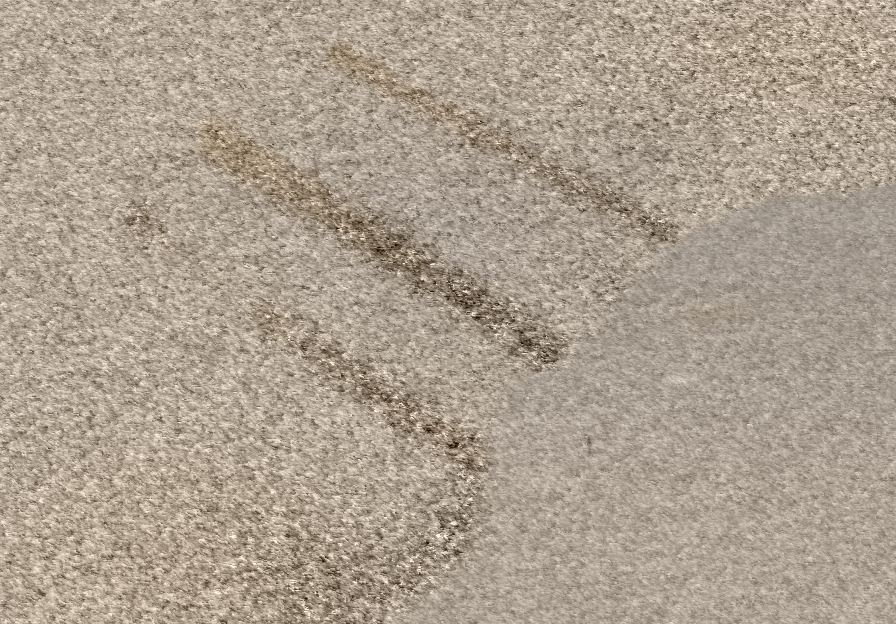
This texture is drawn by a WebGL 1 fragment shader. Its source:

```glsl
precision highp float;
// Weathered concrete with diagonal gritty streaks running into a smoother worn patch.
uniform vec2 u_resolution;

#define ASPECT 0.695
#define GRAIN_SCALE 155.0
#define FINE_SCALE 285.0
#define GRAIN_CONTRAST 0.20
#define FINE_CONTRAST 0.17
#define RELIEF 0.14
#define STREAK_DARKNESS 0.16
#define BASE_COLOR vec3(0.712, 0.662, 0.602)
#define OCHRE_TINT vec3(-0.008, -0.030, -0.065)
#define GREY_TINT vec3(-0.046, -0.038, -0.027)
#define TAN_TINT vec3(0.008, 0.000, -0.014)

vec3 hash3(vec2 c) {
  vec3 q = vec3(dot(c, vec2(127.1, 311.7)), dot(c, vec2(269.5, 183.3)), dot(c, vec2(419.2, 371.9)));
  return fract(sin(q) * 43758.5);
}

// Soft cellular noise: x = pebble tone, y = slope toward the light, z = closeness to a pebble.
vec3 pebbles(vec2 p) {
  vec2 cell = floor(p), f = fract(p);
  float total = 0.0, tone = 0.0, slope = 0.0, nearest = 8.0;
  for (int j = -1; j <= 1; j++) {
    for (int i = -1; i <= 1; i++) {
      vec2 o = vec2(float(i), float(j));
      vec3 h = hash3(cell + o);
      vec2 d = f - o - h.xy;
      float d2 = dot(d, d);
      float w = exp(-9.0 * d2);
      total += w;
      tone += w * (h.z - 0.5);
      slope += w * dot(d, vec2(0.45, 0.89));
      nearest = min(nearest, d2);
    }
  }
  return vec3(tone / total, slope / total, 1.0 - smoothstep(0.02, 0.55, nearest));
}

// Layered sines, roughly -1 to 1.
float waves(vec2 p) {
  float sum = 0.0, amp = 0.5;
  for (int i = 0; i < 4; i++) {
    sum += amp * sin(p.x + 1.7 * sin(p.y * 0.8)) * sin(p.y + 1.3 * sin(p.x * 0.7));
    p = mat2(1.5, 1.1, -1.1, 1.5) * p + 2.3;
    amp *= 0.6;
  }
  return sum;
}

float blob(vec2 p, vec2 center, vec2 radius) {
  vec2 q = (p - center) / radius;
  return exp(-dot(q, q));
}

// x = soft mask of a line from a to b, y = position along it.
vec2 streak(vec2 p, vec2 a, vec2 b, float width) {
  vec2 ab = b - a;
  float h = clamp(dot(p - a, ab) / dot(ab, ab), 0.0, 1.0);
  return vec2(1.0 - smoothstep(0.0, width, length(p - a - ab * h)), h);
}

float ramp(float a, float b, float y) {
  return clamp((y - a) / (b - a), 0.0, 1.0);
}

// Left edge of the worn patch at each height.
float patchEdge(float y) {
  return 0.43 + 0.09 * ramp(0.0, 0.077, y) + 0.033 * ramp(0.077, 0.26, y)
    + 0.072 * ramp(0.26, 0.29, y) + 0.117 * ramp(0.29, 0.422, y)
    + 0.104 * ramp(0.422, 0.474, y) + 0.40 * ramp(0.474, 0.505, y);
}

void main() {
  vec2 p = gl_FragCoord.xy / u_resolution * vec2(1.0, ASPECT);
  float broad = waves(p * 17.0);
  float ragged = waves(p * 75.0 + 4.0);
  vec2 warped = p + 0.008 * vec2(ragged, waves(p * 70.0 + 19.0));

  // Regions
  float worn = smoothstep(-0.016, 0.022, warped.x - patchEdge(warped.y));
  float coarse = blob(p, vec2(0.88, 0.63), vec2(0.27, 0.13)) * (1.0 - worn);
  float lowerLeft = blob(p, vec2(0.18, 0.06), vec2(0.30, 0.20)) * (1.0 - worn);
  float smoothGrey = blob(p, vec2(0.50, 0.44), vec2(0.22, 0.15)) * (1.0 - worn);
  smoothGrey += 0.7 * blob(p, vec2(0.73, 0.53), vec2(0.10, 0.05)) * (1.0 - worn);

  // Streaks: ochre at the upper ends, dark grit at the lower ends
  vec2 s1 = streak(warped, vec2(0.375, 0.636), vec2(0.738, 0.437), 0.026);
  vec2 s2 = streak(warped, vec2(0.243, 0.540), vec2(0.612, 0.303), 0.040);
  vec2 s3 = streak(warped, vec2(0.300, 0.340), vec2(0.525, 0.190), 0.036);
  vec2 s4 = streak(warped, vec2(0.152, 0.450), vec2(0.300, 0.340), 0.027);
  vec2 bend = streak(warped, vec2(0.525, 0.190), vec2(0.520, 0.105), 0.036);
  vec2 tail = streak(warped, vec2(0.520, 0.105), vec2(0.395, 0.010), 0.065);
  float ochre = s1.x * (1.0 - 0.7 * s1.y) + s2.x * (1.2 - s2.y) + 0.4 * s3.x + 0.4 * s4.x * (1.0 - 0.7 * s4.y);
  float grit = max(s1.x * (0.30 + 0.65 * s1.y), s2.x * (0.40 + 0.75 * smoothstep(0.0, 0.7, s2.y)));
  grit = max(grit, s3.x * (0.60 + 0.45 * s3.y));
  grit = max(grit, max(s4.x * 0.75 * (1.0 - smoothstep(0.0, 0.45, s4.y)), max(bend.x, tail.x * 0.85)));
  grit = max(grit, 0.6 * blob(warped, vec2(0.37, 0.045), vec2(0.14, 0.085)));
  grit = max(grit, 0.45 * blob(warped, vec2(0.682, 0.375), vec2(0.025, 0.03)));
  grit *= (1.0 - 0.8 * worn) * (0.95 + 0.4 * ragged);

  // Broad colour
  vec3 color = BASE_COLOR + 0.014 * broad + 0.012 * ragged;
  color += TAN_TINT * (coarse + 1.2 * lowerLeft) + GREY_TINT * smoothGrey;
  color += OCHRE_TINT * min(ochre, 1.0) * (1.0 - 0.5 * worn);
  color += GREY_TINT * worn * (0.55 + 0.95 * smoothstep(0.05, 0.46, p.y));
  color += OCHRE_TINT * 0.45 * blob(warped, vec2(0.80, 0.345), vec2(0.045, 0.015));
  color -= 0.04 * blob(warped, vec2(0.71, 0.445), vec2(0.04, 0.018));
  color -= STREAK_DARKNESS * grit * vec3(0.98, 1.0, 1.0);

  // Flattened stones with chipped outlines, shaded from above
  vec2 ground = vec2(p.x + 0.12 * p.y, p.y * (1.18 + 0.22 * p.y));
  vec3 fine = pebbles(ground * FINE_SCALE + 31.0);
  vec2 chipped = ground + 0.0045 * vec2(fine.x, fine.y);
  vec3 stone = pebbles(chipped * GRAIN_SCALE);
  float rough = 0.92 + 0.32 * coarse + 0.20 * lowerLeft + 0.65 * grit - 0.14 * smoothGrey;
  rough *= 1.0 - worn * (0.28 + 0.22 * smoothstep(0.2, 0.48, p.y));
  float shade = GRAIN_CONTRAST * stone.x + FINE_CONTRAST * fine.x;
  shade += RELIEF * stone.y + 0.13 * fine.y + 0.05 * (stone.z - 0.65);
  color += shade * rough;

  // Dark pits and pale chips
  vec3 chip = pebbles(chipped * 200.0 + 73.0);
  float pale = smoothstep(0.26, 0.38, chip.x) * chip.z;
  float pit = smoothstep(0.22, 0.36, -chip.x) * chip.z;
  color += pale * (0.06 + 0.27 * clamp(grit, 0.0, 1.0));
  color -= pit * (0.15 + 0.05 * coarse - 0.09 * worn);

  // Lone stones and a thin twig
  color += 0.16 * blob(warped, vec2(0.760, 0.273), vec2(0.011, 0.005));
  color -= 0.20 * blob(warped, vec2(0.994, 0.582), vec2(0.008, 0.007));
  color -= 0.15 * blob(p, vec2(0.658, 0.197), vec2(0.0022, 0.014));
  gl_FragColor = vec4(clamp(color, 0.0, 1.0), 1.0);
}
```
